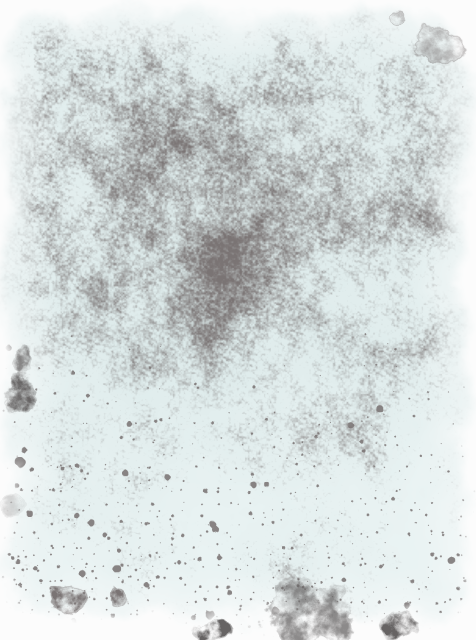
Give the GLSL for this texture, as a Shadertoy shader.

```glsl
const float ASPECT = 0.742;
const vec3 WHITE = vec3(0.99);
const vec3 PALE = vec3(0.915, 0.952, 0.952);
const vec3 PAPER = vec3(0.86, 0.915, 0.915);
const vec3 INK = vec3(0.48, 0.455, 0.455);
const vec3 SOOT = vec3(0.40, 0.39, 0.39);

float hash(vec2 p) {
    vec3 q = fract(p.xyx * vec3(0.1031, 0.1030, 0.0973));
    q += dot(q, q.yzx + 33.33);
    return fract((q.x + q.y) * q.z);
}

float noise(vec2 p) {
    vec2 i = floor(p), f = fract(p);
    f = f * f * (3.0 - 2.0 * f);
    return mix(mix(hash(i), hash(i + vec2(1, 0)), f.x),
               mix(hash(i + vec2(0, 1)), hash(i + vec2(1, 1)), f.x), f.y);
}

float fbm(vec2 p) {
    float sum = 0.0, amp = 0.52;
    for (int i = 0; i < 5; i++) {
        sum += amp * noise(p);
        p = mat2(1.6, 1.2, -1.2, 1.6) * p + 17.3;
        amp *= 0.5;
    }
    return sum;
}

float glow(vec2 p, vec2 center, vec2 radius) {
    vec2 q = (p - center) / radius;
    return exp(-dot(q, q));
}

// Like glow, with a flat top and squarer sides
float patchGlow(vec2 p, vec2 center, vec2 radius) {
    vec2 q = (p - center) / radius;
    return exp(-dot(q * q, q * q));
}

float roundedBox(vec2 p, vec2 halfSize, float radius) {
    vec2 q = abs(p) - halfSize + radius;
    return length(max(q, 0.0)) + min(max(q.x, q.y), 0.0) - radius;
}

// Broad ink density of the worn fabric print
float inkDensity(vec2 p) {
    float d = 0.57 * glow(p, vec2(0.38, 0.66), vec2(0.37, 0.27));
    d += 0.30 * patchGlow(p, vec2(0.385, 0.575), vec2(0.08, 0.085));
    d += 0.14 * glow(p, vec2(0.53, 0.67), vec2(0.09, 0.05));
    d += 0.20 * glow(p, vec2(0.48, 0.32), vec2(0.13, 0.08));
    d += 0.10 * glow(p, vec2(0.16, 0.75), vec2(0.13, 0.10));
    d += 0.14 * glow(p, vec2(0.66, 0.66), vec2(0.06, 0.05));
    d += 0.16 * glow(p, vec2(0.325, 0.475), vec2(0.025, 0.04));
    return d - 0.14 * glow(p, vec2(0.19, 0.42), vec2(0.15, 0.08));
}

// One layer of wobbly drops, denser toward the bottom
float splatter(vec2 p, float cells, float leftBias, float seed, float pixel) {
    vec2 id = floor(p * cells), key = id + seed;
    vec2 center = id + 0.25 + 0.5 * vec2(hash(key), hash(key + 41.7));
    vec2 at = center / cells;
    float low = 1.0 - smoothstep(0.08, 0.52, at.y);
    float chance = low * mix(0.5, mix(0.95, 0.15, at.x / ASPECT), leftBias);
    chance += 0.4 * glow(at, vec2(0.49, 0.06), vec2(0.09, 0.05));
    float size = hash(key + 87.1);
    float radius = mix(0.03, 0.105, size * size);
    vec2 q = p * cells - center;
    float dist = length(q) - radius * (0.75 + 0.5 * noise(q / radius * 1.3 + key));
    float aa = pixel * cells * 0.8;
    return (1.0 - smoothstep(-aa, aa, dist)) * step(hash(key + 13.9), chance);
}

// Ragged blot: cloudy fill with a darker rim
float stain(vec2 p, vec2 center, vec2 radius, float fill, float rim) {
    float d = length((p - center) / radius) + 1.5 * (fbm(p * 38.0) - 0.5);
    float body = (1.0 - smoothstep(0.65, 1.0, d)) * smoothstep(0.2, 0.75, fbm(p * 60.0 + 9.0));
    float edge = (d - 0.88) / 0.07;
    return clamp(fill * body + rim * exp(-edge * edge), 0.0, 1.0);
}

void mainImage(out vec4 fragColor, in vec2 fragCoord) {
    vec2 p = fragCoord / iResolution.xy * vec2(ASPECT, 1.0);
    float pixel = 1.0 / iResolution.y;
    float cloud = fbm(p * 9.0 + 3.0) - 0.5;
    float fiber = fbm(p * vec2(52.0, 40.0)) - 0.5;

    // Sheet with frayed, fading borders
    float inside = -roundedBox(p - vec2(0.371, 0.508), vec2(0.358, 0.475), 0.06);
    inside += 0.06 * (fbm(p * 16.0 + 5.0) - 0.5);
    float sheet = smoothstep(-0.012, 0.022, inside);
    float tone = glow(p, vec2(0.38, 0.62), vec2(0.42, 0.38));
    vec3 paper = mix(PALE, PAPER, clamp(tone + 0.7 * cloud, 0.0, 1.0));
    vec3 color = mix(WHITE, paper, sheet * mix(0.6, 1.0, smoothstep(0.0, 0.09, inside)));

    // Grain and twill break up the ink
    float grain = 0.6 * noise(p * 240.0) + 0.4 * noise(p * 410.0 + 7.0) - 0.5;
    float twill = sin(dot(p, vec2(330.0, 640.0)) + 5.0 * fiber);
    float warp = 0.03 * cloud;
    float ink = inkDensity(p + warp) + 0.75 * cloud + 0.6 * fiber + 0.6 * grain + 0.035 * twill;
    ink = smoothstep(0.06, 1.08, ink) * sheet * smoothstep(-0.01, 0.07, inside);
    color = mix(color, INK, ink);

    // Drops from large to tiny
    float drops = 0.0;
    for (int i = 0; i < 5; i++) {
        float layer = float(i);
        float cells = 13.0 * pow(1.45, layer);
        drops = max(drops, splatter(p, cells, 1.0 - layer / 4.0, 31.0 * layer, pixel));
    }
    color = mix(color, INK, 0.88 * drops * sheet);

    // Blots near the lower left
    float blots = stain(p, vec2(0.105, 0.064), vec2(0.036, 0.020), 1.1, 0.3);
    blots = max(blots, stain(p, vec2(0.184, 0.070), vec2(0.015, 0.016), 1.1, 0.3));
    // Washes in the upper right corner
    blots = max(blots, stain(p, vec2(0.686, 0.927), vec2(0.037, 0.031), 0.5, 0.3));
    blots = max(blots, stain(p, vec2(0.615, 0.971), vec2(0.014, 0.015), 0.7, 0.25));
    color = mix(color, INK, blots);

    // Sooty marks along the left and bottom edges
    float soot = stain(p, vec2(0.030, 0.382), vec2(0.024, 0.027), 1.0, 0.15);
    soot = max(soot, stain(p, vec2(0.033, 0.446), vec2(0.016, 0.020), 0.8, 0.1));
    soot = max(soot, stain(p, vec2(0.020, 0.212), vec2(0.018, 0.020), 0.25, 0.05));
    soot = max(soot, stain(p, vec2(0.335, 0.014), vec2(0.036, 0.017), 1.2, 0.1));
    soot = max(soot, stain(p, vec2(0.490, 0.040), vec2(0.065, 0.055), 0.75, 0.15));
    soot = max(soot, stain(p, vec2(0.620, 0.024), vec2(0.028, 0.024), 1.1, 0.1));
    color = mix(color, SOOT, soot);

    fragColor = vec4(color, 1.0);
}
```
